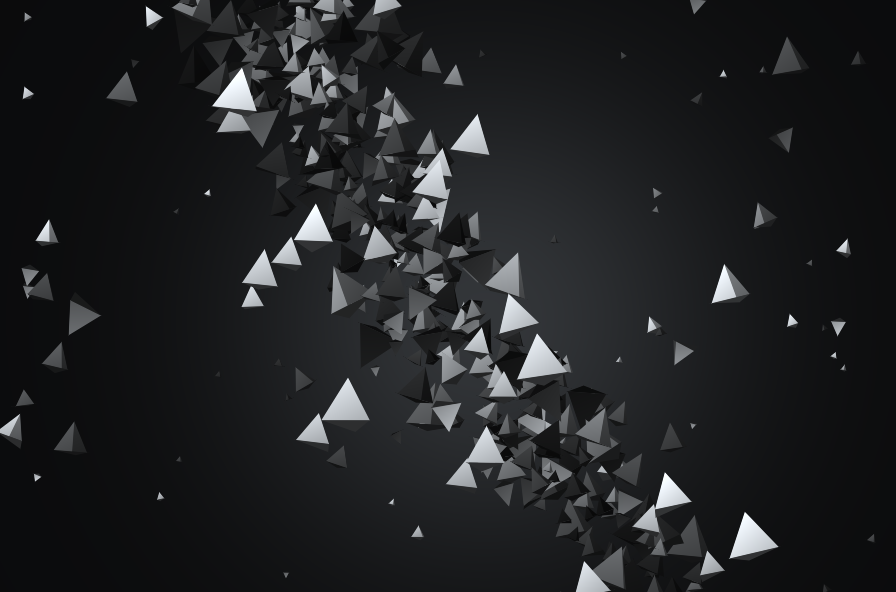
Reproduce this background procedurally as a WebGL 1 fragment shader.

```glsl
precision highp float;
// A diagonal stream of grey pyramid shards over a dark, softly lit backdrop.
// Each shard is a lit front face split by a ridge, with a dark underside;
// loops place specks, side drifters, the dense stream and bright leaders.
uniform vec2 u_resolution;

#define SPECK_COUNT 64
#define STREAM_COUNT 320
#define LEADER_COUNT 24
#define STREAM_WIDTH 0.20
#define LEADER_SWAY 0.17
#define LEADER_SIZE 0.046
#define GLOW_CENTRE vec2(0.82, 0.46)
#define GLOW_FALLOFF 6.0
#define DARK_COLOUR vec3(0.042, 0.044, 0.048)
#define GLOW_COLOUR vec3(0.200, 0.211, 0.224)
#define STEEL_TINT vec3(0.97, 0.995, 1.02)

vec4 hash4(float n) {
    vec4 h = fract(n * vec4(0.1031, 0.1030, 0.0973, 0.1099));
    h += dot(h, h.wzxy + 33.33);
    return fract((h.xxyz + h.yzzw) * h.zywx);
}

// Signed distance to the line a-b, positive on its right-hand side.
float edge(vec2 p, vec2 a, vec2 b) {
    vec2 e = b - a;
    return dot(p - a, vec2(e.y, -e.x)) / length(e);
}

// Distance to a triangle with counter-clockwise corners.
float triangle(vec2 p, vec2 a, vec2 b, vec2 c) {
    return max(edge(p, a, b), max(edge(p, b, c), edge(p, c, a)));
}

// Paints one shard; form holds left width, right width, ridge and depth.
vec3 shard(vec3 base, vec2 p, vec2 centre, float size, float angle,
           float shade, vec4 form) {
    vec2 q = (p - centre) / size;
    if (dot(q, q) > 2.2) return base;
    float s = sin(angle), c = cos(angle);
    q = vec2(c * q.x + s * q.y, c * q.y - s * q.x);
    float soft = 0.6 / (u_resolution.y * size);

    vec2 top = vec2(0.0, 1.0);
    vec2 left = vec2(-mix(0.70, 0.97, form.x), -0.55);
    vec2 right = vec2(mix(0.70, 0.97, form.y), -0.50);
    vec2 keel = vec2(form.x - form.y, -0.62 - 0.40 * form.w);
    vec2 ridge = vec2(mix(-0.2, 1.4, form.z), -0.55);

    float under = smoothstep(soft, -soft, triangle(q, left, keel, right));
    float front = smoothstep(soft, -soft, triangle(q, top, left, right));
    float side = smoothstep(soft, -soft, edge(q, top, ridge));
    float light = shade * (0.95 + 0.14 * q.y - 0.08 * q.x) * mix(1.0, 0.5, side);
    vec3 colour = mix(base, STEEL_TINT * (0.03 + 0.18 * shade), under);
    return mix(colour, STEEL_TINT * light, front);
}

// Horizontal middle of the stream at height y.
float streamCentre(float y) {
    return 1.15 - 0.68 * y - 0.09 * sin(3.1416 * y);
}

// Mostly upright tilt, with some shards turned over.
float tilt(float lean, float turn) {
    return (lean - 0.5) * 1.1 + 3.1416 * step(0.78, turn);
}

void main() {
    vec2 p = gl_FragCoord.xy / u_resolution.y;
    float aspect = u_resolution.x / u_resolution.y;
    vec2 g = p - GLOW_CENTRE;
    vec3 colour = mix(DARK_COLOUR, GLOW_COLOUR, exp(-GLOW_FALLOFF * dot(g, g)));

    // Sparse specks across the canvas
    for (int i = 0; i < SPECK_COUNT; i++) {
        vec4 h = hash4(float(i) + 17.0), k = hash4(float(i) + 311.0);
        colour = shard(colour, p, vec2(h.x * aspect, h.y),
                       mix(0.006, 0.034, pow(h.z, 3.0)), tilt(h.w, k.y),
                       mix(0.18, 0.92, k.x * k.x), k.zwyx);
    }

    // Drifters: an arc to the right of the stream and a column at far left
    for (int i = 0; i < 6; i++) {
        float n = float(i);
        vec4 h = hash4(n + 41.0);
        vec2 arc = vec2(1.335 - 0.0115 * n * n, 0.90 - 0.14 * n + 0.004 * n * n);
        colour = shard(colour, p, arc, 0.029 + 0.010 * cos(2.094 * n),
                       tilt(h.x, h.y), 0.30 + 0.64 * exp(-pow(abs(n - 3.0), 2.0)), h);
        vec2 column = vec2(0.09 + 0.05 * sin(4.3 * n - 0.2), 0.605 - 0.07 * n);
        colour = shard(colour, p, column, 0.009 + 0.2 * column.x,
                       tilt(h.z, h.x), 0.32 + 0.58 * exp(-n), h.wzyx);
    }

    // Dense stream, evenly filled along its length, finer at the core
    for (int i = 0; i < STREAM_COUNT; i++) {
        vec4 h = hash4(float(i) + 503.0), k = hash4(float(i) + 907.0);
        float y = 1.04 * pow(fract(0.61803 * float(i)), 0.8) - 0.02;
        float offset = h.y + h.z - 1.0;
        float x = streamCentre(y) + STREAM_WIDTH * (0.7 + 0.4 * y) * offset;
        float size = mix(0.012, 0.043, h.w) * (0.75 + 0.5 * abs(offset));
        float shade = 0.08 + 0.70 * pow(k.x, 2.1) * smoothstep(-0.4, 0.5, y);
        colour = shard(colour, p, vec2(x, y), size, tilt(k.y, k.z), shade,
                       vec4(k.w, h.x, k.z, k.y));
    }

    // Bright leaders, every third swaying wider, each over a smaller companion
    for (int i = 0; i < LEADER_COUNT; i++) {
        float n = floor(float(i) * 0.5 + 0.1);
        float companion = 1.0 - mod(float(i), 2.0);
        vec4 h = hash4(float(i) + 71.0);
        float y = 0.84 - 0.075 * n;
        float sway = LEADER_SWAY * (1.0 + 1.1 * max(0.0, cos(2.0944 * (n - 1.0))));
        vec2 centre = vec2(streamCentre(y) + sway * sin(1.6 * n - 0.9), y);
        centre -= companion * vec2(0.07 * h.w, 0.045);
        float size = LEADER_SIZE * mix(0.8, 1.1, h.x) * (1.0 - 0.35 * companion);
        colour = shard(colour, p, centre, size, (h.y - 0.5) * 0.5,
                       mix(0.82, 0.98, h.z) - 0.14 * companion, vec4(h.xy, 1.0, h.w));
    }
    gl_FragColor = vec4(colour, 1.0);
}
```
